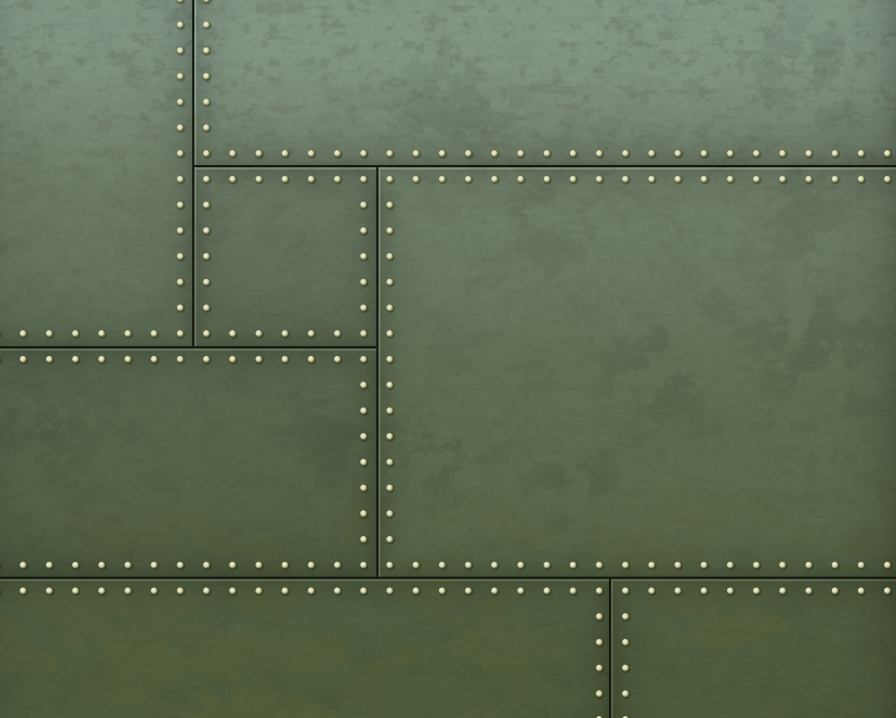
Write a Shadertoy shader that draws this texture.

```glsl
// Riveted green metal plates, pale at the top and olive at the bottom.
// Axis-aligned seams split the sheet; one lattice of rivets shows only near
// the seams, and layered value noise adds stains, specks and brushed grain.

const float ASPECT = 1.2508;
const float SEAM_HALF_WIDTH = 0.0013;
const float SEAM_SHADE = 0.20;
const float SEAM_SHADE_REACH = 0.024;
const vec2 RIVET_PITCH = vec2(0.03656, 0.03583);
const vec2 RIVET_ORIGIN = vec2(0.0323, 0.0338);
const float RIVET_RADIUS = 0.0049;
const float RIVET_SEAM_REACH = 0.0250;
const vec2 LIGHT_DIR = vec2(-0.64, 0.77);
const float STAIN_DEPTH = 0.085;

const vec3 SKY_GREEN = vec3(0.51, 0.585, 0.515);
const vec3 SAGE = vec3(0.425, 0.482, 0.395);
const vec3 MOSS = vec3(0.355, 0.41, 0.305);
const vec3 FOREST = vec3(0.305, 0.355, 0.235);
const vec3 OLIVE = vec3(0.37, 0.375, 0.21);
const vec3 RUST = vec3(0.35, 0.36, 0.29);
const vec3 GROOVE = vec3(0.07, 0.09, 0.06);
const vec3 RIVET_LIT = vec3(0.90, 0.90, 0.78);
const vec3 RIVET_DARK = vec3(0.40, 0.42, 0.20);

// Seams as (low end, high end)
const vec4 SEAMS[6] = vec4[6](
    vec4(0.2698, 0.5163, 0.2698, 1.1), vec4(0.2698, 0.7687, 1.4, 0.7687),
    vec4(0.5268, 0.1954, 0.5268, 0.7687), vec4(-0.1, 0.5163, 0.5268, 0.5163),
    vec4(-0.1, 0.1954, 1.4, 0.1954), vec4(0.8516, -0.1, 0.8516, 0.1954));

// Large stains as (centre, radius)
const vec3 STAINS[10] = vec3[10](
    vec3(0.635, 0.853, 0.07), vec3(1.124, 0.70, 0.06), vec3(0.928, 0.479, 0.07),
    vec3(1.14, 0.511, 0.09), vec3(0.798, 0.332, 0.06), vec3(0.62, 0.38, 0.07),
    vec3(0.456, 0.389, 0.06), vec3(0.065, 0.40, 0.07), vec3(0.765, 0.69, 0.06),
    vec3(1.12, 0.90, 0.07));

float hash(vec2 p) {
    vec3 q = fract(vec3(p.xyx) * 0.1031);
    q += dot(q, q.yzx + 33.33);
    return fract((q.x + q.y) * q.z);
}

float noise(vec2 p) {
    vec2 i = floor(p), f = fract(p);
    f = f * f * (3.0 - 2.0 * f);
    return mix(mix(hash(i), hash(i + vec2(1, 0)), f.x),
               mix(hash(i + vec2(0, 1)), hash(i + vec2(1, 1)), f.x), f.y);
}

float fbm(vec2 p) {
    float sum = 0.0, amp = 0.5;
    for (int i = 0; i < 5; i++) {
        sum += amp * noise(p);
        p = p * 2.03 + vec2(17.3, 9.1);
        amp *= 0.62;
    }
    return sum / 1.195;
}

float seamDistance(vec2 p) {
    float d = 10.0;
    for (int i = 0; i < 6; i++)
        d = min(d, length(p - clamp(p, SEAMS[i].xy, SEAMS[i].zw)));
    return d;
}

// Vertical colour ramp with a slight tone change per plate
vec3 plateColor(vec2 p) {
    vec3 col = mix(FOREST, MOSS, smoothstep(0.0, 0.48, p.y));
    col = mix(col, SAGE, smoothstep(0.40, 0.78, p.y));
    col = mix(col, SKY_GREEN, smoothstep(0.70, 0.97, p.y));
    float left = step(p.x, 0.5268) * step(p.y, 0.7687) * step(0.1954, p.y);
    float corner = step(p.x, 0.2698) * step(0.5163, p.y);
    float middle = step(0.5268, p.x) * step(p.y, 0.7687) * step(0.1954, p.y);
    return col * (1.0 - 0.04 * left * (1.0 - corner) - 0.01 * corner + 0.03 * middle);
}

vec3 weather(vec3 col, vec2 p) {
    float field = 0.0;
    for (int i = 0; i < 10; i++) {
        vec2 d = (p - STAINS[i].xy) / STAINS[i].z;
        field = max(field, exp(-dot(d, d)));
    }
    float patches = fbm(p * vec2(26.0, 30.0));
    float stain = smoothstep(0.52, 0.68, patches + 0.15 * field);
    col *= 1.0 - STAIN_DEPTH * stain * (0.35 + 0.65 * field);
    float specks = smoothstep(0.54, 0.70, fbm(p * vec2(55.0, 80.0) + 40.0));
    col = mix(col, RUST, 0.22 * specks * smoothstep(0.3, 0.95, p.y));
    float tarnish = smoothstep(0.44, 0.68, fbm(p * vec2(16.0, 24.0) + 80.0));
    col = mix(col, OLIVE, 0.3 * tarnish * smoothstep(0.5, 0.05, p.y));
    float grain = noise(p * vec2(45.0, 210.0)) + noise(p * 240.0) - 1.0;
    return col * (1.0 + 0.035 * grain);
}

void mainImage(out vec4 fragColor, in vec2 fragCoord) {
    vec2 p = fragCoord / iResolution.xy * vec2(ASPECT, 1.0);
    float aa = 1.0 / iResolution.y;
    vec3 col = weather(plateColor(p), p);

    // Plate edges and outer border
    float d = seamDistance(p);
    col *= 1.0 - SEAM_SHADE * exp(-d / SEAM_SHADE_REACH);
    col *= 1.0 - 0.18 * exp(-(ASPECT - p.x) / 0.035) - 0.06 * exp(-p.x / 0.03);

    // Lit lip below and right of each dark groove
    float lip = seamDistance(p + LIGHT_DIR * 0.0045);
    col = mix(col, col * 1.4 + 0.03, 0.85 * (1.0 - smoothstep(0.0, 0.0010 + aa, lip)));
    col = mix(col, GROOVE, 1.0 - smoothstep(SEAM_HALF_WIDTH - 0.5 * aa, SEAM_HALF_WIDTH + 0.7 * aa, d));

    // Rivets on lattice points beside a seam
    vec2 centre = RIVET_ORIGIN + round((p - RIVET_ORIGIN) / RIVET_PITCH) * RIVET_PITCH;
    float present = step(seamDistance(centre), RIVET_SEAM_REACH);
    vec2 q = (p - centre) / RIVET_RADIUS;
    float shadow = 1.0 - smoothstep(0.5, 1.6, length(q + LIGHT_DIR * 0.35));
    col *= 1.0 - 0.4 * shadow * present;
    vec3 dome = mix(RIVET_LIT, RIVET_DARK, smoothstep(0.35, 1.25, length(q - LIGHT_DIR * 0.25)));
    float edge = aa / RIVET_RADIUS;
    col = mix(col, dome, present * (1.0 - smoothstep(1.0 - 0.6 * edge, 1.0 + 0.6 * edge, length(q))));

    fragColor = vec4(col, 1.0);
}
```
